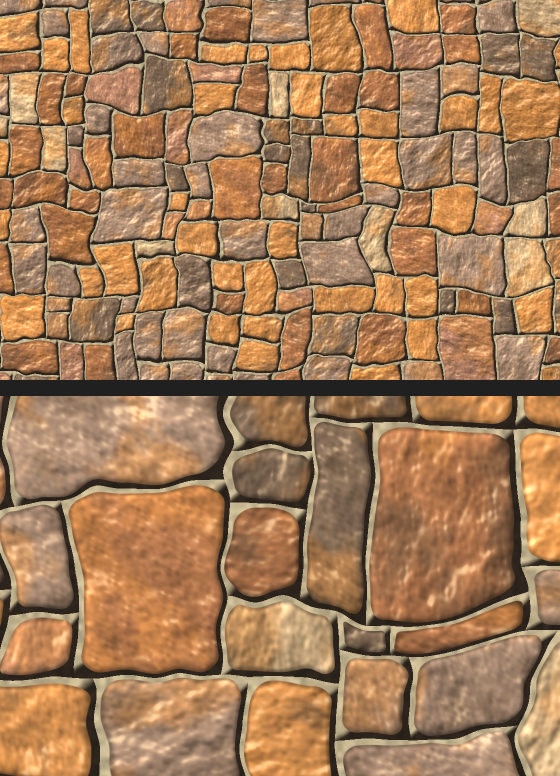
Top: the whole. Bottom: its middle third, enlarged.
This texture is drawn by a Shadertoy shader. Its source:

```glsl
// Dry-laid wall of rough, rounded stones in rust, ochre, sand and mauve grey.
// Jittered interlocking rectangles are split at random, warped and rounded;
// fractal relief lit from the upper left gives each stone its chipped face.

const float ROWS = 7.5;
const vec2 LIGHT = vec2(-0.6, 0.8);
const vec3 SAND = vec3(0.84, 0.73, 0.57);
const vec3 OCHRE = vec3(0.80, 0.52, 0.26);
const vec3 UMBER = vec3(0.42, 0.33, 0.25);
const vec3 MORTAR = vec3(0.75, 0.69, 0.55);
const vec3 CREVICE = vec3(0.17, 0.14, 0.11);

float hash(vec2 p) {
    vec3 q = fract(vec3(p.xyx) * 0.1031);
    q += dot(q, q.yzx + 33.33);
    return fract((q.x + q.y) * q.z);
}

float noise(vec2 p) {
    vec2 i = floor(p), f = p - i;
    f = f * f * (3.0 - 2.0 * f);
    return mix(mix(hash(i), hash(i + vec2(1, 0)), f.x),
               mix(hash(i + vec2(0, 1)), hash(i + 1.0), f.x), f.y);
}

float fbm(vec2 p) {
    float sum = 0.0, amp = 0.5;
    for (int i = 0; i < 4; i++) {
        sum += amp * noise(p);
        p = mat2(1.6, 1.25, -1.25, 1.6) * p + 17.3;
        amp *= 0.55;
    }
    return sum;
}

vec2 warp(vec2 p, float freq, float amount) {
    vec2 q = p * freq;
    return p + amount * (vec2(noise(q + 40.0), noise(q + 91.0)) - 0.5);
}

vec2 corner(vec2 v) {
    return v + 0.84 * (vec2(hash(v + 211.0), hash(v + 367.0)) - 0.5);
}

// Interlocking rectangle of one grid cell: xy is its low, zw its high corner.
vec4 cellRect(vec2 c) {
    vec2 a = corner(c), b = corner(c + vec2(1, 0));
    vec2 d = corner(c + vec2(0, 1)), e = corner(c + 1.0);
    return mod(c.x + c.y, 2.0) < 0.5 ? vec4(d.x, a.y, b.x, e.y)
                                     : vec4(a.x, b.y, e.x, d.y);
}

// Finds the rectangle around p, then halves the large ones at random.
vec4 findStone(vec2 p, out vec2 seed) {
    vec4 r = vec4(floor(p), floor(p) + 1.0);
    seed = floor(p);
    for (int k = 0; k < 9; k++) {
        vec2 c = floor(p) + vec2(k % 3, k / 3) - 1.0;
        vec4 t = cellRect(c);
        if (all(greaterThanEqual(p, t.xy)) && all(lessThan(p, t.zw))) {
            r = t;
            seed = c;
            break;
        }
    }
    for (int k = 0; k < 3; k++) {
        vec2 size = r.zw - r.xy;
        if (max(size.x, size.y) < 0.9 + 0.65 * hash(seed + 5.7)) break;
        int axis = size.x > size.y ? 0 : 1;
        float cut = r[axis] + size[axis] * mix(0.32, 0.68, hash(seed + 9.1));
        bool upper = p[axis] > cut;
        r[upper ? axis : axis + 2] = cut;
        seed += upper ? vec2(53.0, 17.0) : vec2(29.0, 71.0);
    }
    return r;
}

vec3 stoneTone(float h) {
    vec3 tone = vec3(0.64, 0.52, 0.43);
    tone = h > 0.30 ? vec3(0.65, 0.43, 0.28) : tone;
    tone = h > 0.53 ? vec3(0.81, 0.55, 0.31) : tone;
    tone = h > 0.72 ? vec3(0.49, 0.40, 0.32) : tone;
    tone = h > 0.83 ? vec3(0.81, 0.68, 0.51) : tone;
    return h > 0.91 ? vec3(0.70, 0.50, 0.39) : tone;
}

// Chipped, stained surface; every stone has its own grain direction.
vec3 stoneFace(vec2 p, vec2 seed) {
    float angle = 6.283 * hash(seed + 3.3);
    mat2 turn = mat2(cos(angle), sin(angle), -sin(angle), cos(angle));
    mat2 grain = mat2(3.2, 0, 0, 5.0) * turn;
    vec2 shift = 50.0 * vec2(hash(seed + 1.9), hash(seed + 7.4));
    float height = fbm(grain * p + shift);
    float slope = height - fbm(grain * (p + 0.035 * LIGHT) + shift);
    float stain = fbm(turn * p * vec2(1.6, 2.4) + shift.yx);
    vec3 col = stoneTone(hash(seed + 13.7));
    col = mix(col, OCHRE, 0.5 * smoothstep(0.48, 0.70, stain));
    col = mix(col, UMBER, 0.5 * smoothstep(0.40, 0.22, stain));
    col = mix(col, SAND, 0.45 * smoothstep(0.03, 0.15, slope));
    float speckle = noise(p * 34.0) - 0.5;
    float bright = 0.94 + 0.16 * hash(seed + 21.0);
    return col * (bright + 0.35 * (height - 0.46) + 1.7 * slope + 0.14 * speckle);
}

vec3 wall(vec2 p, float pixel) {
    vec2 q = warp(warp(p, 1.1, 0.34), 5.0, 0.07), seed;
    vec4 r = findStone(q, seed);
    vec2 halfSize = 0.5 * (r.zw - r.xy), c = q - 0.5 * (r.xy + r.zw);
    // Rounded outline, with a joint of uneven width
    float joint = 0.022 + 0.026 * noise(p * 4.0 + 8.0);
    float radius = min(0.15, 0.55 * min(halfSize.x, halfSize.y));
    vec2 edge = abs(c) - halfSize + radius;
    float d = length(max(edge, 0.0)) + min(max(edge.x, edge.y), 0.0) - radius + joint;
    vec2 normal = sign(c) * normalize(max(edge - max(edge.x, edge.y) + 0.07, 0.0));
    float lit = dot(normal, LIGHT);
    // Lit mortar on one side, shadowed crevice on the other
    float shade = smoothstep(0.25, -0.35, lit + 0.7 * (noise(p * 5.0) - 0.5));
    vec3 gap = mix(MORTAR, CREVICE, shade) * (0.85 + 0.3 * noise(p * 25.0));
    vec3 face = stoneFace(p, seed) * (1.0 + 0.22 * lit * smoothstep(-0.10, 0.0, d));
    face *= 1.0 - 0.3 * smoothstep(-0.035, 0.0, d);
    return mix(face, gap, smoothstep(-pixel, pixel, d));
}

void mainImage(out vec4 fragColor, in vec2 fragCoord) {
    vec3 sum = vec3(0.0);
    for (int k = 0; k < 4; k++) {
        vec2 offset = 0.5 * vec2(k % 2, k / 2) - 0.25;
        vec2 p = (fragCoord + offset) * ROWS / iResolution.y + 20.0;
        sum += wall(p, 0.5 * ROWS / iResolution.y);
    }
    fragColor = vec4(clamp(0.25 * sum, 0.0, 1.0), 1.0);
}
```
